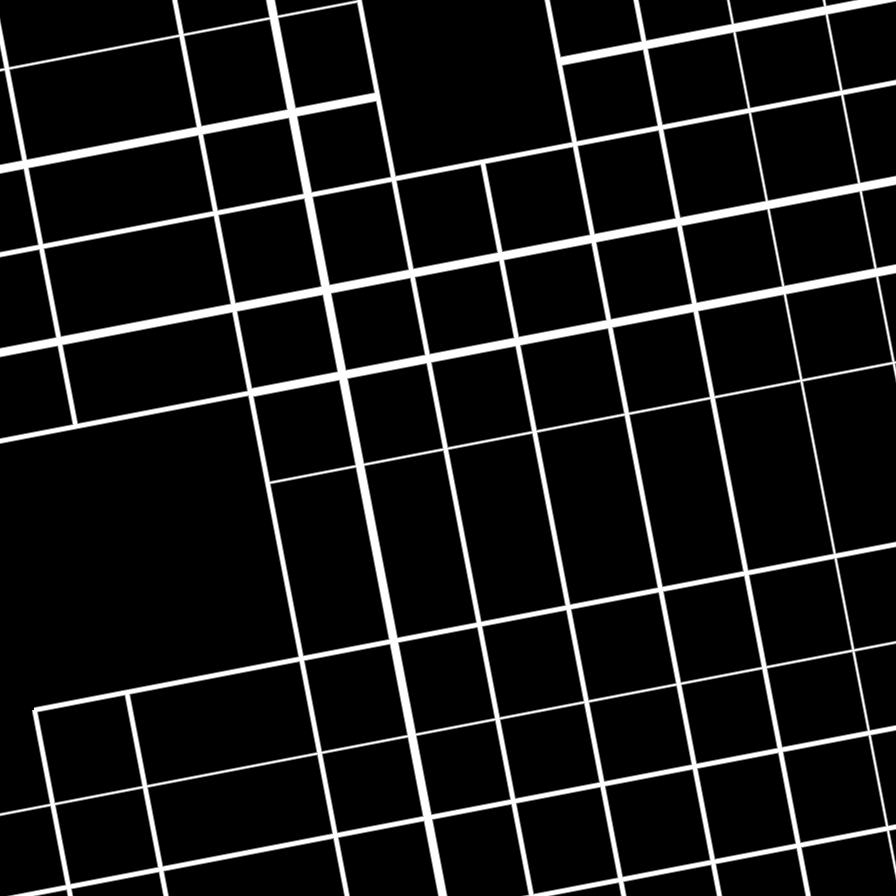
A three.js fragment shader for this pattern:

```glsl
// White lines of three weights form a tilted, slightly uneven grid on black.
// Each point looks up its nearest column and row, whose index sets the weight;
// some lines are skipped and a few blocks of cells are cleared.

#define TILT 0.19
#define PITCH 0.1011
#define ORIGIN vec2(-0.1105, -0.1095)
#define JITTER vec2(0.025, 0.038)
#define THIN 0.0028
#define MEDIUM 0.0056
#define THICK 0.0097
#define EDGE 0.002
#define GROUND vec3(0.0)
#define LINE vec3(1.0)

const float SKIPPED = -1.0;

varying vec2 vUv;

// True strictly inside the box (left, bottom, right, top), in grid units
bool inside(vec2 c, vec4 box) {
  return all(greaterThan(c, box.xy)) && all(lessThan(c, box.zw));
}

// Blocks of cells with no lines through them
bool cleared(vec2 c) {
  return inside(c, vec4(5.0, 8.0, 7.0, 14.0))
      || inside(c, vec4(-9.0, 3.0, 3.0, 6.0))
      || inside(c, vec4(-9.0, 2.0, 0.0, 6.0));
}

// Columns repeat a cycle of eleven: one gap, one thick, two thin
float columnWidth(float i) {
  float k = mod(i, 11.0);
  if (k == 2.0) return SKIPPED;
  if (k == 4.0) return THICK;
  return k > 8.5 ? THIN : MEDIUM;
}

// Rows are ranked by a golden ratio sequence; one rank widens to the right
float rowWidth(float j, float cellX) {
  float rank = fract((j - 4.0) * 0.618 + 0.04);
  if (abs(rank - 0.04) < 0.03) return SKIPPED;
  if (rank < 0.16 || rank > 0.85) return THICK;
  if (rank > 0.25 && rank < 0.3 && cellX > 3.0) return THICK;
  return rank > 0.6 ? THIN : MEDIUM;
}

// Antialiased coverage of a line at a given distance from its centre
float stroke(float dist, float width) {
  return clamp((0.5 * width - dist) / EDGE + 0.5, 0.0, 1.0);
}

void main() {
  // Rotate into grid space, pivoting on the upper left corner
  float s = sin(TILT), c = cos(TILT);
  vec2 p = vec2(c * vUv.x + s * (vUv.y - 1.0), c * vUv.y - s * vUv.x);
  vec2 grid = (p - ORIGIN) / PITCH;

  // Nearest column and row, their uneven spacing, and the cell between lines
  vec2 index = floor(grid + 0.5);
  vec2 wobble = cos((index - vec2(1.0, 9.0)) * vec2(2.094, 2.75));
  vec2 offset = grid - index - JITTER * wobble * vec2(1.0, -1.0);
  vec2 cell = index - 0.5 + step(vec2(0.0), offset);
  vec2 dist = abs(offset) * PITCH;

  // Draw both directions except where a cleared block cuts them
  float column = stroke(dist.x, columnWidth(index.x));
  float row = stroke(dist.y, rowWidth(index.y, cell.x));
  if (cleared(vec2(index.x, cell.y))) column = 0.0;
  if (cleared(vec2(cell.x, index.y))) row = 0.0;

  gl_FragColor = vec4(mix(GROUND, LINE, max(column, row)), 1.0);
}
```
